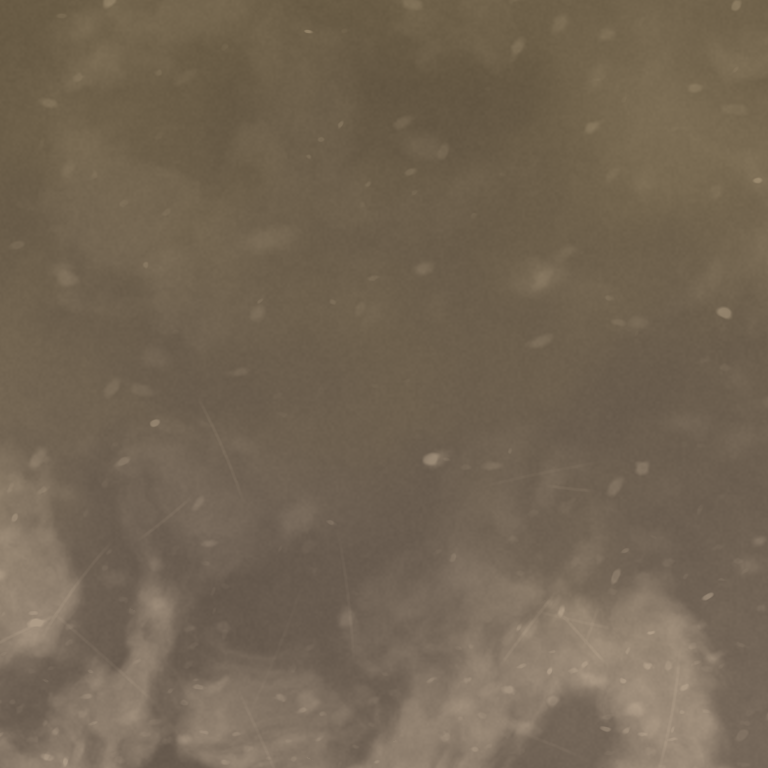
Reproduce this texture procedurally as a Shadertoy shader.

```glsl
// Murky brown silt with soft pale sediment, scattered flecks and faint fibres.

const vec3 MURK = vec3(0.400, 0.348, 0.286);
const vec3 PALE = vec3(0.645, 0.575, 0.485);
const vec3 OLIVE_SHIFT = vec3(0.004, 0.003, -0.022);
const vec3 GREY_SHIFT = vec3(-0.004, -0.002, 0.012);
const float BASE_TONE = 0.115;
const float CLOUD_CONTRAST = 0.55;
const float SEDIMENT_GAIN = 0.62;
const float GRAIN_GAIN = 0.055;
const int FIBRE_COUNT = 16;

float hash(vec2 p) {
    vec3 q = fract(vec3(p.xyx) * 0.1031);
    q += dot(q, q.yzx + 33.33);
    return fract((q.x + q.y) * q.z);
}

float noise(vec2 p) {
    vec2 i = floor(p), f = fract(p);
    f = f * f * (3.0 - 2.0 * f);
    return mix(mix(hash(i), hash(i + vec2(1, 0)), f.x),
               mix(hash(i + vec2(0, 1)), hash(i + vec2(1, 1)), f.x), f.y);
}

float fbm(vec2 p) {
    float sum = 0.0, amp = 0.5;
    for (int i = 0; i < 5; i++) {
        sum += amp * noise(p);
        p = mat2(1.6, 1.2, -1.2, 1.6) * p + 7.3;
        amp *= 0.5;
    }
    return sum / 0.97;
}

// Scattered ragged ellipses; 'rate' is the share of occupied cells.
float flecks(vec2 uv, float scale, float rate, float size, float softness, float seed) {
    vec2 p = uv * scale + seed;
    vec2 cell = floor(p);
    float ragged = 0.7 * (noise(p * 5.0) - 0.5);
    float best = 0.0;
    for (int y = -1; y <= 1; y++)
    for (int x = -1; x <= 1; x++) {
        vec2 id = cell + vec2(x, y);
        if (hash(id + seed) > rate) continue;
        vec2 d = p - id - vec2(hash(id + 11.7), hash(id + 29.3));
        float angle = mix(-0.4, 1.3, hash(id + 41.1));
        float c = cos(angle), s = sin(angle);
        d = vec2(c * d.x + s * d.y, c * d.y - s * d.x);
        float radius = size * mix(0.5, 1.0, hash(id + 53.9));
        d.y *= mix(1.2, 2.4, hash(id + 67.5));
        float shape = 1.0 - smoothstep(1.0 - softness, 1.0 + softness, length(d) / radius + ragged);
        best = max(best, shape * mix(0.3, 1.0, hash(id + 79.2)));
    }
    return best;
}

// Thin, slightly bowed threads in the lower part.
float fibres(vec2 uv) {
    float sum = 0.0;
    for (int i = 0; i < FIBRE_COUNT; i++) {
        float k = float(i);
        vec2 centre = vec2(hash(vec2(k, 3.1)), 0.42 * hash(vec2(k, 8.7)));
        float angle = 3.14159 * hash(vec2(k, 14.3));
        float halfLength = mix(0.03, 0.11, hash(vec2(k, 21.9)));
        vec2 d = uv - centre;
        float along = dot(d, vec2(cos(angle), sin(angle)));
        float across = dot(d, vec2(-sin(angle), cos(angle)));
        across += 1.5 * along * along * (hash(vec2(k, 31.7)) - 0.5);
        float line = 1.0 - smoothstep(0.0005, 0.0032, abs(across));
        float ends = 1.0 - smoothstep(0.5, 1.0, abs(along) / halfLength);
        sum += line * ends * mix(0.4, 1.0, hash(vec2(k, 47.3)));
    }
    return min(sum, 1.0);
}

void mainImage(out vec4 fragColor, in vec2 fragCoord) {
    vec2 uv = fragCoord / iResolution.xy;

    // Sediment gathers along the bottom and in its corners.
    float settled = smoothstep(0.18, 0.76, 0.7 * abs(uv.x - 0.5) + 1.2 * (0.5 - uv.y));
    float calm = 1.0 - smoothstep(0.12, 0.45, length(uv - vec2(0.52, 0.52)));

    // Broad clouds and lumpy patches.
    vec2 warp = vec2(fbm(uv * 5.0 + 3.7), fbm(uv * 5.0 + 19.1)) - 0.5;
    float cloud = fbm(uv * 3.2 + warp * 0.6 + 5.3) - 0.5;
    float lumps = fbm(uv * 8.0 + warp * 1.6 + 31.0);
    float patches = smoothstep(0.46, 0.74, lumps + 0.06 * settled);
    float detail = fbm(uv * 38.0 + warp * 4.0) - 0.5;

    float tone = BASE_TONE + CLOUD_CONTRAST * cloud * (1.0 - 0.5 * calm) - 0.03 * calm;
    tone += patches * mix(0.16 * (1.0 - 0.7 * calm), SEDIMENT_GAIN, settled);
    tone += detail * mix(0.07, 0.32, settled) * (0.4 + patches);

    // Blurred spots, small flecks and bright crumbs.
    tone += 0.17 * flecks(uv, 9.0, 0.45, 0.30, 0.75, 4.0);
    tone += 0.30 * flecks(uv, 17.0, 0.15 + 0.15 * settled, 0.28, 0.60, 17.0);
    tone += 0.60 * flecks(uv, 22.0, 0.025 + 0.05 * settled, 0.24, 0.40, 38.0);
    tone += 0.38 * flecks(uv, 46.0, 0.04 + 0.22 * settled, 0.32, 0.55, 61.0)
                 * (0.25 + 0.75 * max(patches, settled * 0.3));
    tone += 0.13 * fibres(uv);

    // Fine soft grain.
    tone += GRAIN_GAIN * (noise(uv * 210.0) + noise(uv * 330.0 + 9.0) - 1.0);

    // Olive above, greyer below.
    float height = smoothstep(0.15, 0.95, uv.y + 0.5 * cloud);
    vec3 colour = mix(MURK, PALE, clamp(tone, -0.12, 1.15));
    colour += mix(GREY_SHIFT, OLIVE_SHIFT, height);
    fragColor = vec4(colour, 1.0);
}
```
